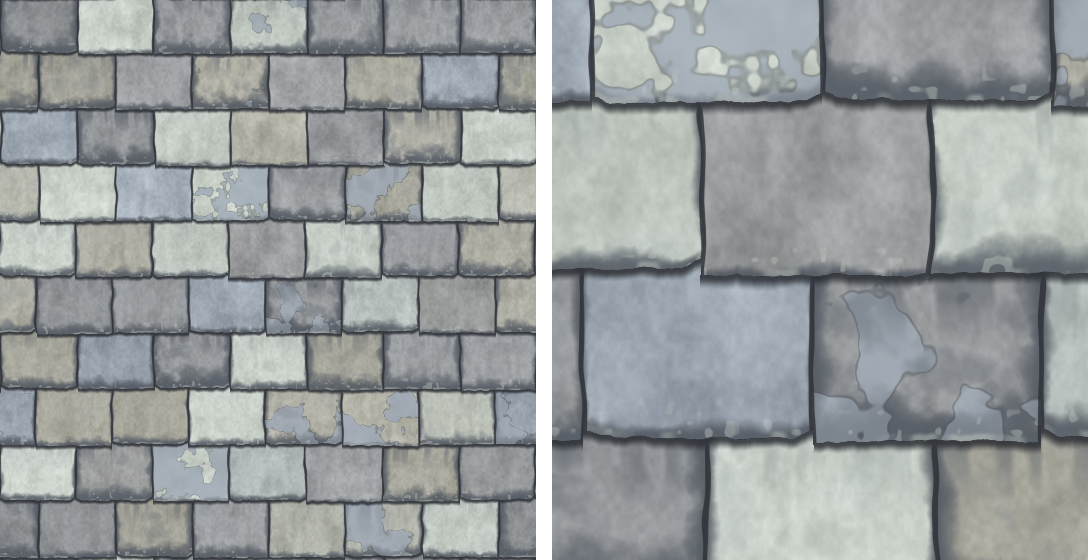
Left, the full canvas; right, a detail of the centre.
This texture is drawn by a WebGL 1 fragment shader. Its source:

```glsl
precision highp float;
// Weathered slate roof: staggered courses of slates with ragged lower edges.
// Each slate gets a hashed stone colour, dark rim stains, streaks and flakes;
// every course casts a thin shadow on the one below it.
uniform vec2 u_resolution;

#define COLUMNS 7.0
#define ROWS 10.0
#define JOINT 0.014
#define RAGGED 0.045
#define STAIN_REACH 0.34
#define STAIN_DEPTH 0.88
#define SHADOW 0.085
#define FLAKE_SHARE 0.2
#define WOBBLE 0.03
#define GRAIN 0.10

const vec3 GREY_STONE = vec3(0.61, 0.62, 0.63);
const vec3 WARM_STONE = vec3(0.69, 0.685, 0.64);
const vec3 PALE_STONE = vec3(0.77, 0.80, 0.77);
const vec3 BLUE_STONE = vec3(0.63, 0.67, 0.71);
const vec3 STAIN_COLOR = vec3(0.32, 0.345, 0.38);
const vec3 GAP_COLOR = vec3(0.17, 0.18, 0.20);

float hash(vec2 p) {
  vec3 q = fract(p.xyx * vec3(0.1031, 0.1030, 0.0973));
  q += dot(q, q.yzx + 33.33);
  return fract((q.x + q.y) * q.z);
}

float noise(vec2 p) {
  vec2 i = floor(p), f = fract(p);
  f = f * f * (3.0 - 2.0 * f);
  return mix(mix(hash(i), hash(i + vec2(1.0, 0.0)), f.x),
             mix(hash(i + vec2(0.0, 1.0)), hash(i + 1.0), f.x), f.y);
}

float fbm(vec2 p) {
  float sum = 0.0, amp = 0.533;
  for (int i = 0; i < 4; i++) {
    sum += amp * noise(p);
    p = p * 2.1 + 17.3;
    amp *= 0.5;
  }
  return sum;
}

// Slate at x in a course: column, course, position across the slate
vec3 slateAt(float x, float row) {
  float course = mod(row, ROWS);
  float s = x + 0.5 * mod(row + 1.0, 2.0) + 0.06 * (hash(vec2(course, 5.0)) - 0.3);
  return vec3(mod(floor(s), COLUMNS), course, fract(s));
}

// Height of the ragged lower edge above the base of its course
float lowerEdge(float x, float row) {
  vec3 slate = slateAt(x, row);
  float h = hash(slate.xy + 31.0), tilt = hash(slate.xy + 47.0) - 0.5;
  float corner = min(slate.z, 1.0 - slate.z);
  float chips = fbm(vec2(slate.z * 12.0, h * 90.0)) - 0.5;
  float chipped = step(0.6, h) * 0.05 * (1.0 - smoothstep(0.0, 0.09, corner));
  return max(0.0, 0.025 + 0.05 * h + 0.04 * tilt * (slate.z - 0.5) + RAGGED * chips + chipped);
}

vec3 stoneColor(vec2 id) {
  float kind = hash(id + 11.0);
  vec3 stone = mix(GREY_STONE, WARM_STONE, smoothstep(0.3, 0.5, kind));
  stone = mix(stone, PALE_STONE, smoothstep(0.68, 0.76, kind));
  stone = mix(stone, BLUE_STONE, smoothstep(0.89, 0.91, kind));
  return stone + 0.08 * (hash(id + 23.0) - 0.5);
}

void main() {
  vec2 p = gl_FragCoord.xy / u_resolution * vec2(COLUMNS, ROWS);
  float aspect = u_resolution.x * ROWS / (u_resolution.y * COLUMNS);
  float px = ROWS / u_resolution.y;
  p.x += WOBBLE * (noise(p * vec2(1.5, 4.0)) - 0.5);
  // Visible course and distances to the slate's borders
  float row = floor(p.y);
  if (p.y < row + lowerEdge(p.x, row)) row -= 1.0;
  vec3 slate = slateAt(p.x, row);
  vec2 id = slate.xy;
  float bottom = p.y - row - lowerEdge(p.x, row);
  float top = row + 1.0 + lowerEdge(p.x, row + 1.0) - p.y;
  float side = min(slate.z, 1.0 - slate.z) * aspect;
  vec2 q = vec2(slate.z * aspect, p.y - row) + 60.0 * vec2(hash(id + 3.0), hash(id + 7.0));
  // Stone with mottling, vertical streaks and grain
  float mottle = fbm(q * 3.0), streak = noise(q * vec2(11.0, 1.3));
  vec3 color = stoneColor(id) + 0.20 * (mottle - 0.5) + 0.06 * (streak - 0.5);
  color += GRAIN * (fbm(q * vec2(24.0, 18.0)) - 0.5);
  // Flaked patches of fresh blue stone with a dark outline
  float flakeField = fbm(q * 1.8 + 9.0);
  float flaked = step(hash(id + 53.0), FLAKE_SHARE);
  float flake = flaked * smoothstep(0.52, 0.535, flakeField);
  float outline = flaked * (1.0 - smoothstep(0.0, 0.018, abs(flakeField - 0.52)));
  color = mix(color, BLUE_STONE + 0.08 * (mottle - 0.5), 0.9 * flake);
  color = mix(color, STAIN_COLOR, 0.45 * outline);
  // Dark growth creeping in from the rim, and down from the top in streaks
  float grime = hash(id + 61.0) * (1.15 - 0.6 * step(0.7, hash(id + 11.0)));
  float reach = STAIN_REACH * (0.25 + grime) * (0.15 + 1.5 * fbm(q * 5.0 + 4.0));
  float stain = 1.0 - smoothstep(0.15 * reach, reach, min(bottom, side * 2.2 + 0.03));
  float drip = grime * smoothstep(0.4, 0.8, streak) * (1.0 - smoothstep(0.0, 0.55, top));
  float smoke = grime * smoothstep(0.5, 0.8, mottle) * 0.5;
  stain = max(stain * (1.0 - 0.5 * flake), max(0.6 * drip, smoke));
  color = mix(color, STAIN_COLOR, STAIN_DEPTH * stain);
  // Pale lichen specks and a broken light lip along the lower edge
  float speck = smoothstep(0.76, 0.9, noise(q * 17.0)) * (1.0 - smoothstep(0.08, 0.3, bottom));
  float lip = smoothstep(0.45, 0.8, noise(q * vec2(9.0, 3.0))) * (1.0 - smoothstep(0.02, 0.055, bottom));
  color = mix(color, PALE_STONE, max(0.4 * speck, 0.45 * lip));
  // Joints, shadow of the course above and smoothed lower edge
  float gap = JOINT * (0.5 + noise(q * vec2(2.0, 6.0)));
  float joint = 1.0 - smoothstep(gap - px * 0.5, gap + px, side);
  float shade = 1.0 - smoothstep(0.01, SHADOW * (0.6 + 0.6 * mottle), top);
  float cut = 1.0 - smoothstep(0.0, px, bottom);
  color = mix(color, GAP_COLOR, max(0.8 * joint, 0.85 * max(shade, cut)));
  gl_FragColor = vec4(clamp(color, 0.0, 1.0), 1.0);
}
```
